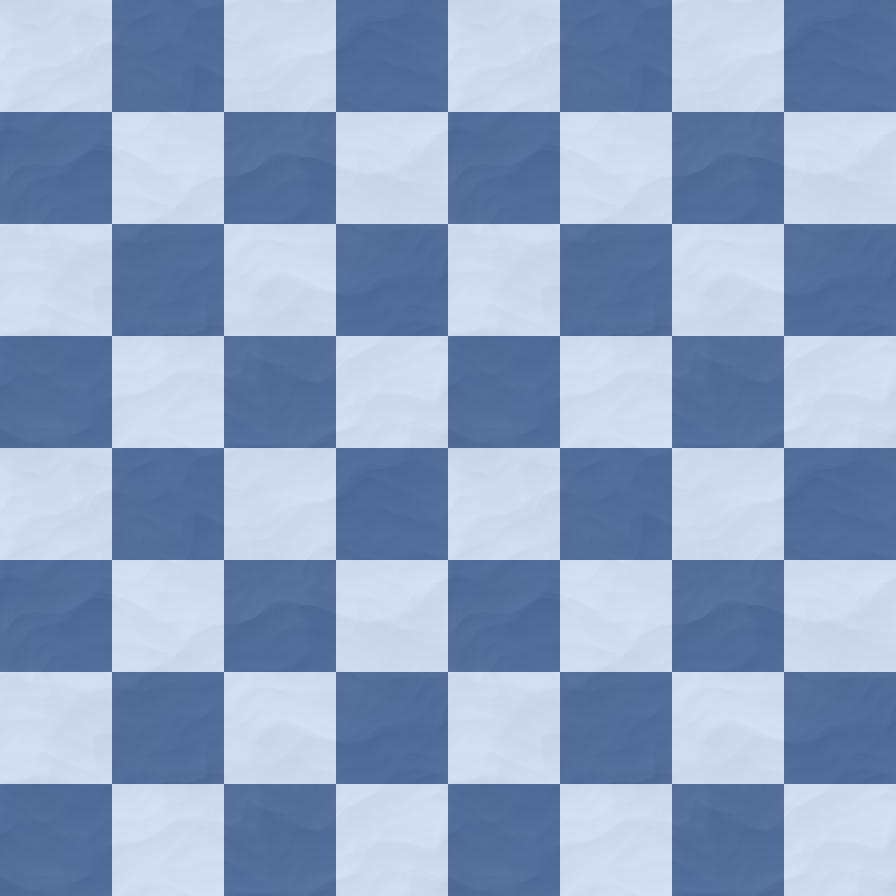
Give the GLSL for this pattern, as a WebGL 2 fragment shader.

```glsl
#version 300 es
precision highp float;

uniform vec2 u_resolution;
out vec4 outColor;

const float CELLS = 8.0;            // squares across and down, even
const float PAPER_REPEATS = 2.0;    // paper tiles across and down
const vec3 LIGHT_BLUE = vec3(0.812, 0.864, 0.934);
const vec3 DARK_BLUE = vec3(0.312, 0.424, 0.598);
const vec3 LIGHT_STAIN = vec3(-0.003, -0.017, -0.010);
const vec3 DARK_STAIN = vec3(0.012, 0.009, 0.002);
const vec2 FOLD_GRID = vec2(5.0, 8.0);  // folds per paper tile
const int FOLD_LAYERS = 3;
const float FOLD_SHARPNESS = 22.0;
const float FOLD_CONTRAST = 0.022;
const vec2 LIGHT_DIR = vec2(-0.45, 0.89);
const float TAU = 6.2831853;

vec2 hash2(vec2 p) {
    vec3 q = fract(p.xyx * vec3(0.1031, 0.1030, 0.0973));
    q += dot(q, q.yzx + 33.33);
    return fract((q.xx + q.yz) * q.zy);
}

// Slope of softly joined cellular facets, wrapping every period cells
float facetSlope(vec2 p, vec2 period, float seed) {
    vec2 id = floor(p);
    vec2 local = p - id;
    float slopeSum = 0.0;
    float weightSum = 0.0;
    for (int y = -1; y <= 1; y++) {
        for (int x = -1; x <= 1; x++) {
            vec2 neighbor = vec2(x, y);
            vec2 offset = neighbor + hash2(mod(id + neighbor, period) + seed) - local;
            float weight = exp(-FOLD_SHARPNESS * dot(offset, offset));
            slopeSum += weight * dot(offset, LIGHT_DIR);
            weightSum += weight;
        }
    }
    return slopeSum / max(weightSum, 1e-20);
}

// Layered folds, bent by sines that wrap with the tile
float crumple(vec2 p) {
    vec2 bent = p + 0.025 * sin(TAU * (2.0 * p.yx + vec2(p.x, -p.y)))
                  + 0.010 * sin(TAU * (5.0 * p.yx + vec2(-3.0, 4.0) * p));
    float slope = 0.0;
    float amplitude = 1.0;
    vec2 grid = FOLD_GRID;
    for (int i = 0; i < FOLD_LAYERS; i++) {
        slope += amplitude * facetSlope(bent * grid, grid, 17.0 * float(i + 1));
        grid *= 2.0;
        amplitude *= 0.6;
    }
    return slope;
}

// Broad uneven tint, 0 to 1
float stain(vec2 p) {
    float waves = sin(TAU * (p.x + 2.0 * p.y) + 1.3)
                + sin(TAU * (2.0 * p.x - p.y) + 2.0 * sin(TAU * p.y))
                + 0.6 * sin(TAU * (3.0 * p.x + 4.0 * p.y) + 0.7);
    return smoothstep(-1.6, 1.8, waves);
}

// Smoothed square wave, positive on even cells
vec2 squareWave(vec2 c, vec2 pixel) {
    vec2 triangle = abs(mod(c - 0.5, 2.0) - 1.0) - 0.5;
    return clamp(2.0 * triangle / pixel, -1.0, 1.0);
}

void main() {
    vec2 uv = gl_FragCoord.xy / u_resolution;

    // Checkerboard, dark at the lower left
    vec2 wave = squareWave(uv * CELLS, CELLS / u_resolution);
    float dark = 0.5 + 0.5 * wave.x * wave.y;

    // Paper tint and folds
    vec2 paper = uv * PAPER_REPEATS;
    float tint = stain(paper);
    vec3 lightPaper = LIGHT_BLUE + LIGHT_STAIN * tint;
    vec3 darkPaper = DARK_BLUE + DARK_STAIN * tint;
    vec3 color = mix(lightPaper, darkPaper, dark);
    color += FOLD_CONTRAST * crumple(paper);

    outColor = vec4(color, 1.0);
}
```
